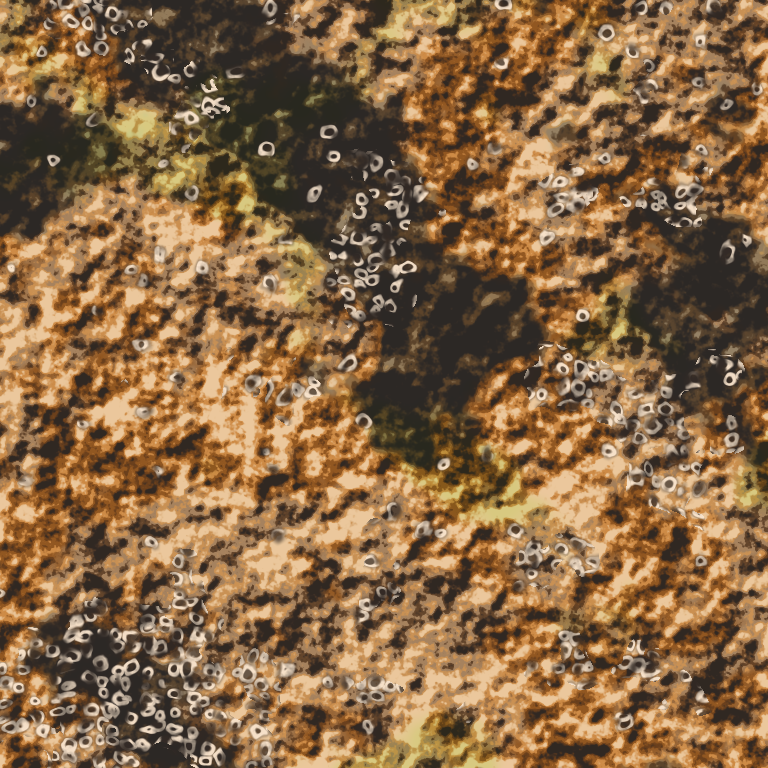
Give the GLSL for this texture, as a Shadertoy shader.

```glsl
// Weathered rock face: rusty, ochre and tan grain under soft dark lichen patches,
// dotted with clusters of small pale shell rings. Layered value noise gives a tone
// that is mapped through a colour ramp; the rings come from jittered cells.

#define PATCH_SCALE 4.6
#define MOTTLE_SCALE 17.0
#define GRAIN_SCALE 46.0
#define RING_SCALE 50.0
#define CLUSTER_SCALE 8.0
#define DARK_LEVEL 0.85
#define TONE_BIAS 0.27
#define RELIEF 0.62
#define RING_LEVEL 0.65

const vec3 SOOT  = vec3(0.19, 0.155, 0.135);
const vec3 BROWN = vec3(0.39, 0.27, 0.17);
const vec3 RUST  = vec3(0.57, 0.34, 0.13);
const vec3 TAN   = vec3(0.65, 0.51, 0.37);
const vec3 GOLD  = vec3(0.79, 0.57, 0.33);
const vec3 CREAM = vec3(0.92, 0.78, 0.61);
const vec3 SHELL = vec3(0.95, 0.87, 0.78);

float hash(vec2 p) {
    vec3 q = fract(p.xyx * vec3(0.1031, 0.1030, 0.0973));
    q += dot(q, q.yzx + 33.33);
    return fract((q.x + q.y) * q.z);
}

float noise(vec2 p) {
    vec2 i = floor(p), f = fract(p);
    f = f * f * (3.0 - 2.0 * f);
    return mix(mix(hash(i), hash(i + vec2(1, 0)), f.x),
               mix(hash(i + vec2(0, 1)), hash(i + vec2(1, 1)), f.x), f.y);
}

// Fractal noise, centred on zero with a spread of about one
float fbm(vec2 p) {
    float sum = 0.0, amp = 0.5;
    for (int k = 0; k < 4; k++) {
        sum += amp * (noise(p) - 0.5);
        p = mat2(0.8, 0.6, -0.6, 0.8) * p * 2.03 + 17.3;
        amp *= 0.5;
    }
    return sum * 8.1;
}

// Pale rims (x) and shaded hollows (y) of scattered shells
vec2 shellRings(vec2 p, float density) {
    vec2 cell = floor(p), result = vec2(0.0);
    for (int j = -1; j <= 1; j++)
    for (int i = -1; i <= 1; i++) {
        vec2 id = cell + vec2(i, j);
        vec2 centre = id + 0.2 + 0.6 * vec2(hash(id + 3.1), hash(id + 71.7));
        vec2 d = p - centre;
        d.y *= 0.85 + 0.5 * hash(id + 29.0);
        float radius = mix(0.2, 0.42, hash(id + 11.5));
        float dist = length(d) + 0.3 * (noise(p * 2.3 + id) - 0.5);
        float present = step(hash(id + 47.0), density);
        float wear = smoothstep(0.15, 0.55, noise(p * 1.7 + 9.0));
        float rim = 1.0 - smoothstep(0.06, 0.21, abs(dist - radius));
        float hollow = 1.0 - smoothstep(radius - 0.15, radius + 0.45, dist);
        result = max(result, present * vec2(rim * wear, hollow));
    }
    return result;
}

// Dark to light, with rust or tan in the middle
vec3 rockRamp(float tone, float rustiness) {
    vec3 brown = mix(BROWN, vec3(0.42, 0.25, 0.11), rustiness);
    vec3 middle = mix(TAN, RUST, rustiness);
    vec3 gold = mix(GOLD, vec3(0.82, 0.53, 0.24), rustiness * 0.6);
    vec3 c = mix(SOOT, brown, smoothstep(0.08, 0.30, tone));
    c = mix(c, middle, smoothstep(0.32, 0.50, tone));
    c = mix(c, gold, smoothstep(0.62, 0.80, tone));
    return mix(c, CREAM, smoothstep(0.83, 0.96, tone));
}

void mainImage(out vec4 fragColor, in vec2 fragCoord) {
    vec2 uv = fragCoord / iResolution.y;

    // Noise layers from coarse to fine
    float mottle = fbm(uv * MOTTLE_SCALE + 5.0);
    vec2 grainPos = uv * GRAIN_SCALE + 40.0;
    float grain = fbm(grainPos);
    float relief = grain - fbm(grainPos + vec2(-0.22, 0.32));

    // Lichen patches, drawn out along a falling diagonal
    vec2 slant = vec2(dot(uv, vec2(0.7, -0.7)) * 0.75, dot(uv, vec2(0.7, 0.7)) * 1.25);
    float patchField = fbm(slant * PATCH_SCALE + 23.0) + 0.28 * mottle + 0.1 * grain;
    float lichen = smoothstep(DARK_LEVEL, DARK_LEVEL + 0.55, patchField);

    // Tone of the bare rock, flattened inside the lichen
    float z = TONE_BIAS - 0.15 * patchField + 0.38 * mottle + 0.55 * grain + RELIEF * relief;
    z = mix(z, -1.35 + 0.38 * grain + 0.3 * relief + 0.2 * mottle, lichen);
    float tone = 1.0 / (1.0 + exp(-1.7 * z));

    // Rust stains and faint olive growth
    float stain = fbm(uv * 7.0 + 61.0) + 0.5 * fbm(uv * 30.0 + 13.0);
    float rustiness = smoothstep(-0.9, 0.8, stain);
    vec3 color = rockRamp(tone, rustiness * (1.0 - 0.7 * lichen));
    float olive = smoothstep(0.7, 1.6, fbm(uv * 5.0 + 83.0));
    color *= mix(vec3(1.0), vec3(0.92, 1.01, 0.82), olive);
    color = mix(color, color * vec3(0.90, 1.0, 1.08), lichen);

    // Shell clusters
    float cluster = fbm(uv * CLUSTER_SCALE + 97.0) + 0.15 * patchField;
    float density = 0.025 + 0.8 * smoothstep(RING_LEVEL, RING_LEVEL + 0.8, cluster);
    vec2 rings = shellRings(uv * RING_SCALE + 0.12 * mottle, density);
    color = mix(color, SOOT * 1.1, 0.72 * rings.y);
    vec3 shell = SHELL * clamp(0.92 + 0.09 * grain + 0.1 * relief, 0.6, 1.06);
    color = mix(color, shell, 0.92 * rings.x);

    fragColor = vec4(clamp(color, 0.0, 1.0), 1.0);
}
```
